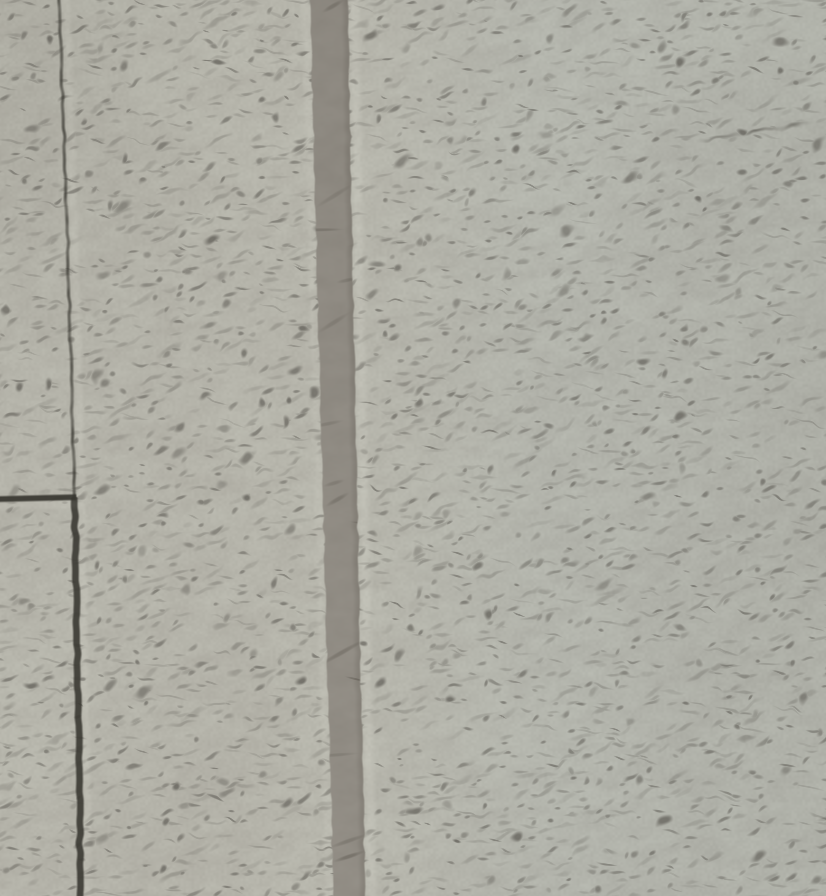
Write a Shadertoy shader that draws this texture.

```glsl
// Pale speckled stone panels split by a wide grey groove and narrow dark seams.
// Slanted flecks come from jittered cell grids, clustered by value noise; the
// joints are signed distances to gently leaning lines, in canvas-height units.

#define STONE_LIGHT vec3(0.724, 0.722, 0.682)
#define STONE_SHADE vec3(0.672, 0.662, 0.626)
#define GROOVE_COLOR vec3(0.560, 0.542, 0.510)
#define FLECK_COLOR vec3(0.355, 0.345, 0.320)
#define SEAM_COLOR vec3(0.215, 0.210, 0.185)
#define FLECK_SLOPE 0.16
#define FLECK_AMOUNT 0.72
#define GRAIN_AMOUNT 0.022
#define LEDGE_HEIGHT 0.443

float hash(vec2 p) {
    vec3 q = fract(vec3(p.xyx) * 0.1031);
    q += dot(q, q.yzx + 33.33);
    return fract((q.x + q.y) * q.z);
}

vec2 hash2(vec2 p) {
    return vec2(hash(p), hash(p + 71.7));
}

float noise(vec2 p) {
    vec2 i = floor(p), f = fract(p);
    f = f * f * (3.0 - 2.0 * f);
    return mix(mix(hash(i), hash(i + vec2(1, 0)), f.x),
               mix(hash(i + vec2(0, 1)), hash(i + vec2(1, 1)), f.x), f.y);
}

float fbm(vec2 p) {
    float sum = 0.0, weight = 0.5;
    for (int k = 0; k < 4; k++) {
        sum += weight * noise(p);
        p = p * 2.03 + 17.3;
        weight *= 0.5;
    }
    return sum;
}

// Coverage of randomly sized, slanted ellipses, one candidate per grid cell
float flecks(vec2 p, vec2 cell, vec2 radius, float density, float seed) {
    vec2 base = floor(p / cell);
    float cover = 0.0;
    for (int j = -1; j <= 1; j++)
    for (int i = -1; i <= 1; i++) {
        vec2 id = base + vec2(i, j);
        vec2 key = id + 100.0 + seed;
        vec2 center = (id + 0.1 + 0.8 * hash2(key)) * cell;
        vec2 shape = hash2(key + 31.3);
        float cluster = 0.45 + 1.1 * noise(center * 22.0 + seed);
        float present = step(hash(key + 57.9), density * cluster);
        vec2 d = p - center;
        d.y -= (FLECK_SLOPE + 0.9 * (shape.x - 0.5)) * d.x;
        vec2 r = radius * (0.55 + 0.9 * vec2(shape.y * shape.y, shape.x));
        float body = 1.0 - smoothstep(0.35, 1.45, length(d / r));
        cover = max(cover, present * body * (0.4 + 0.6 * hash(key + 83.1)));
    }
    return cover;
}

float band(float d, float halfWidth, float soft) {
    return 1.0 - smoothstep(halfWidth - soft, halfWidth + soft, abs(d));
}

vec3 stone(vec2 p) {
    vec2 slanted = vec2(p.x, p.y - FLECK_SLOPE * p.x);
    float tone = 0.75 * (fbm(p * 5.0 + 4.0) - 0.47)
               + 0.9 * (fbm(slanted * vec2(38.0, 75.0)) - 0.47);
    vec3 color = mix(STONE_LIGHT, STONE_SHADE, clamp(0.25 + tone, 0.0, 1.0));
    // Cooler upper right, warmer left, dimmer far corners
    color += vec3(-0.010, 0.0, 0.006) * smoothstep(0.35, 0.65, p.x);
    color -= 0.025 * smoothstep(0.35, 0.0, p.x) * smoothstep(0.5, 1.0, p.y);
    color -= 0.015 * smoothstep(0.65, 0.95, p.x);
    color += GRAIN_AMOUNT * (noise(p * 330.0) - 0.5);

    vec2 bent = p + 0.005 * (vec2(noise(p * 95.0), noise(p * 95.0 + 40.0)) - 0.5);
    float pale = flecks(bent, vec2(0.023, 0.014), vec2(0.010, 0.0021), 0.55, 3.0);
    float fine = flecks(bent, vec2(0.019, 0.015), vec2(0.0058, 0.0021), 0.50, 19.0);
    float bold = flecks(bent, vec2(0.043, 0.036), vec2(0.0060, 0.0041), 0.30, 47.0);
    // Long broken vein at the upper right
    float vein = band(bent.y - 0.843 - 0.16 * (p.x - 0.78), 0.0018, 0.0018)
               * band(p.x - 0.845, 0.055, 0.015) * noise(p * 70.0);
    float cover = max(max(0.38 * pale, 0.8 * fine), max(bold, vein));
    return mix(color, FLECK_COLOR, FLECK_AMOUNT * cover);
}

void mainImage(out vec4 fragColor, in vec2 fragCoord) {
    vec2 p = fragCoord / iResolution.y;
    float soft = max(0.0014, 0.8 / iResolution.y);
    float wobble = 0.0022 * (noise(vec2(3.0, p.y * 85.0)) - 0.5);
    vec3 color = stone(p);

    // Wide groove with pale rims and a shaded right wall
    float fromLeft = p.x - (0.372 - 0.026 * p.y) - wobble;
    float fromRight = p.x - (0.4075 - 0.0195 * p.y) - wobble;
    color += 0.030 * (band(fromRight - 0.007, 0.005, 0.004)
                    + 0.6 * band(fromLeft + 0.005, 0.004, 0.003));
    vec3 groove = GROOVE_COLOR + 0.022 * (0.5 - p.y);
    groove += 0.035 * (fbm(p * vec2(45.0, 70.0)) - 0.47);
    groove -= 0.045 * band(fromRight, 0.005, 0.004);
    groove -= 0.10 * flecks(p, vec2(0.04, 0.05), vec2(0.015, 0.002), 0.3, 9.0);
    float inGroove = smoothstep(-soft, soft, fromLeft) * smoothstep(soft, -soft, fromRight);
    color = mix(color, groove, inGroove);

    // Upright seam: thin and grey above the ledge, dark and open below it
    float seam = p.x - (0.0895 - 0.0066 * p.y - 0.0174 * p.y * p.y) - wobble;
    float ledge = p.y - LEDGE_HEIGHT - 0.025 * p.x;
    float below = smoothstep(soft, -soft, ledge);
    color += 0.025 * band(seam - 0.008, 0.004, 0.003);
    color = mix(color, SEAM_COLOR, band(seam, mix(0.0017, 0.0037, below), 0.0017)
              * mix(0.50 + 0.25 * noise(p * 110.0), 0.88, below));
    float leftPanel = smoothstep(soft, -soft, seam - 0.002);
    color += 0.025 * leftPanel * band(ledge + 0.008, 0.004, 0.003);
    color = mix(color, SEAM_COLOR, 0.92 * leftPanel * band(ledge, 0.0032, 0.0016));

    fragColor = vec4(clamp(color, 0.0, 1.0), 1.0);
}
```
